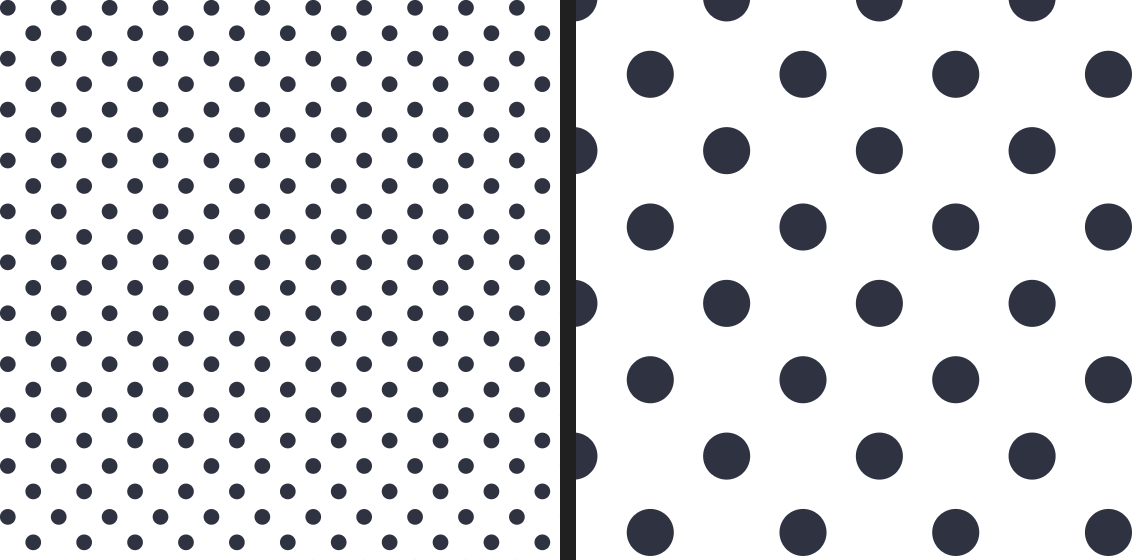
Left, the full canvas; right, a detail of the centre.
Write a WebGL 2 fragment shader that draws this pattern.

```glsl
#version 300 es
precision highp float;
// Navy polka dots on white, in a staggered grid of 11 by 11 repeats.
// Each repeat holds two dots, one at the corner of the lattice and one at
// its centre; a distance function to the nearest dot gives smooth edges.

uniform vec2 u_resolution;
out vec4 outColor;

const float REPEATS = 11.0;
const float DOT_RADIUS = 0.154;              // in repeats
const vec2 FIRST_DOT = vec2(0.153, 0.847);   // position within a repeat
const vec3 PAPER = vec3(1.0);
const vec3 NAVY = vec3(0.18, 0.195, 0.255);

// Distance to the nearest point of a unit square lattice through the origin
float latticeDistance(vec2 p) {
    return length(fract(p + 0.5) - 0.5);
}

// Signed distance to dots on a lattice and on its half-step copy
float staggeredDots(vec2 p, float radius) {
    return min(latticeDistance(p), latticeDistance(p + 0.5)) - radius;
}

// Coverage of a shape, blended over one pixel at its edge
float coverage(float signedDistance, float pixel) {
    return clamp(0.5 - signedDistance / pixel, 0.0, 1.0);
}

void main() {
    vec2 cell = gl_FragCoord.xy / u_resolution * REPEATS;
    float pixel = REPEATS / min(u_resolution.x, u_resolution.y);

    float dots = coverage(staggeredDots(cell - FIRST_DOT, DOT_RADIUS), pixel);
    outColor = vec4(mix(PAPER, NAVY, dots), 1.0);
}
```
